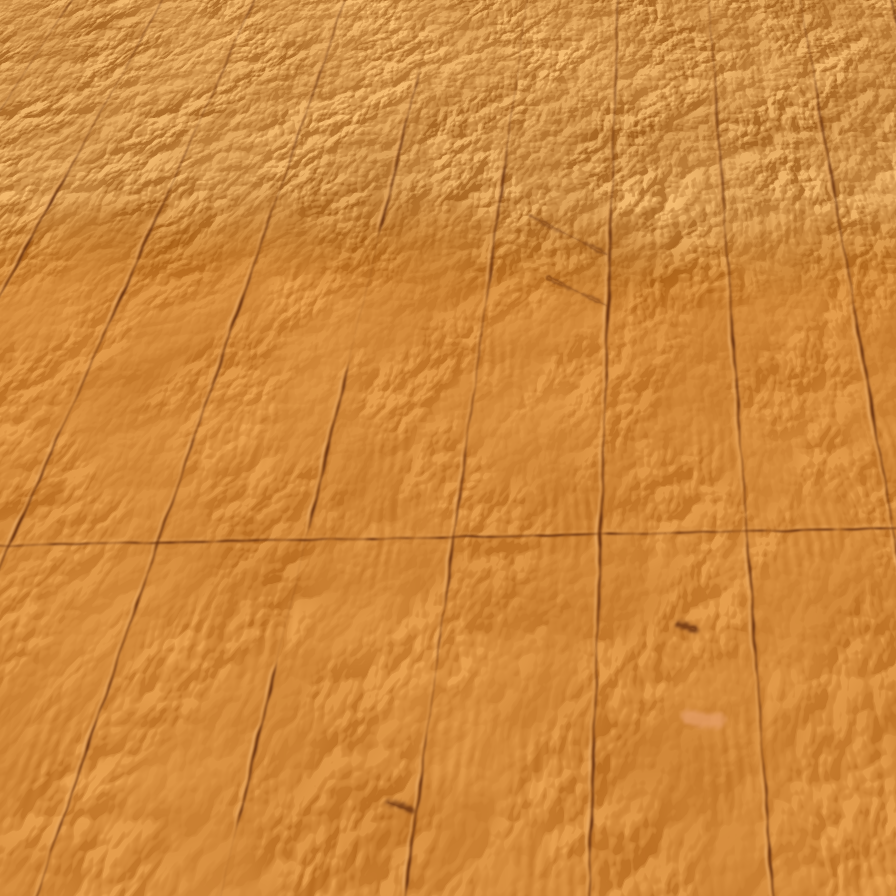
A WebGL 1 fragment shader for this texture:

```glsl
precision highp float;
uniform vec2 u_resolution;

const vec3 CLAY = vec3(0.825, 0.535, 0.225);
const vec3 DRY_CLAY = vec3(0.81, 0.57, 0.29);
const vec3 GROOVE = vec3(0.42, 0.20, 0.06);
const vec3 RIM = vec3(0.93, 0.68, 0.40);
const vec3 PALE_CHIP = vec3(0.91, 0.63, 0.42);

vec2 hash2(vec2 p) {
  vec2 q = vec2(dot(p, vec2(127.1, 311.7)), dot(p, vec2(269.5, 183.3)));
  return fract(sin(q) * 43758.545);
}

// Smooth cellular noise: rounded dabs without hard creases
float cellular(vec2 p) {
  vec2 cell = floor(p);
  vec2 local = p - cell;
  float sum = 0.0;
  for (int j = -1; j <= 1; j++) {
    for (int i = -1; i <= 1; i++) {
      vec2 o = vec2(float(i), float(j));
      vec2 d = o + hash2(cell + o) - local;
      sum += exp(-8.0 * dot(d, d));
    }
  }
  return -log(sum + 0.01) / 8.0;
}

// Layered sines, roughly -1 to 1
float waves(vec2 p) {
  return 0.5 * sin(p.x + 1.7 * sin(p.y * 0.8))
       + 0.3 * sin(p.y * 2.1 + 1.3 * sin(p.x * 1.6))
       + 0.2 * sin(p.x * 3.7 - p.y * 2.9);
}

float plasterHeight(vec2 p) {
  vec2 q = p + 0.03 * vec2(waves(p * 4.0), waves(p.yx * 5.0 + 3.0));
  return cellular(q * vec2(3.5, 4.0)) / 4.5
       + cellular(q * vec2(10.0, 8.0) + 7.0) / 9.0
       + cellular(q * vec2(22.0, 17.0) + 19.0) / 24.0;
}

float plasterSlope(vec2 p, vec2 toLight) {
  return (plasterHeight(p + toLight) - plasterHeight(p)) / length(toLight);
}

// Combed trowel ridges in random patches
float combMarks(vec2 p) {
  vec2 g = p * vec2(1.7, 1.5) + 0.2 * waves(p * 3.0);
  vec2 f = abs(fract(g) - 0.5);
  float chosen = step(0.7, hash2(floor(g) + 5.0).x);
  float patchMask = smoothstep(0.48, 0.2, f.x) * smoothstep(0.48, 0.15, f.y);
  return chosen * patchMask * sin(p.x * 80.0 + 2.0 * waves(p * 4.0));
}

float stroke(float d, float width) {
  return exp(-d * d / (width * width));
}

float segment(vec2 p, vec2 a, vec2 b) {
  vec2 ab = b - a;
  return length(p - a - ab * clamp(dot(p - a, ab) / dot(ab, ab), 0.0, 1.0));
}

// How clearly a joint shows along its length; the middle joints are broken
float jointWear(float index, float depth) {
  float phase = 6.28 * hash2(vec2(index, 3.0)).x;
  float sound = 0.74 + 0.26 * sin(depth * 23.0 + phase);
  float shift = 0.5 + 0.08 * (index + 2.0);
  float broken = smoothstep(-0.3, 0.2, cos(19.0 * (depth - shift)));
  float fragile = exp(-0.9 * (index + 1.8) * (index + 1.8));
  float crumbled = 0.8 + 0.35 * waves(vec2(depth * 75.0, phase * 3.0));
  float upperFade = 0.5 + 0.5 * smoothstep(0.05, 0.25, depth);
  return clamp(mix(sound, 0.08 + 0.92 * broken, fragile) * crumbled * upperFade, 0.0, 1.0);
}

// Dark cut with a sunlit rim on its left side
vec3 carve(vec3 color, float d, float width, float strength, float rim) {
  color = mix(color, RIM, rim * strength * stroke(d + 1.8 * width, width));
  return mix(color, GROOVE, 0.9 * strength * stroke(d, width));
}

void main() {
  vec2 uv = gl_FragCoord.xy / u_resolution;
  float depth = 1.0 - uv.y;

  // Perspective: joints fan out toward the lower edge
  float spacing = 0.1016 + 0.104 * depth;
  float column = (uv.x - 0.69 + 0.0326 * depth) / spacing;
  vec2 ground = vec2(column, 1.58 / spacing);

  // Dry upper band over warm clay
  float edge = uv.y - 0.74 + 0.03 * uv.x + 0.02 * waves(uv * vec2(9.0, 14.0));
  float dry = smoothstep(-0.05, 0.07, edge);

  // Lit relief: patchy, with smooth areas between sharper marks
  float slope = plasterSlope(ground, vec2(-0.014, 0.014));
  float rough = 0.4 + 0.7 * smoothstep(-0.4, 0.5, waves(ground * vec2(4.3, 3.1)));
  float marks = clamp(slope * (0.35 + 1.7 * abs(slope)), -1.0, 1.0);
  float shade = marks * mix(0.062 * rough, 0.125 * (0.4 + 0.6 * rough), dry);

  // Long stains, blotches and combing
  float stains = waves(uv * vec2(5.0, 22.0) + 1.0);
  float blotches = waves(ground * vec2(3.1, 2.3) + 4.0);
  shade += stains * mix(0.019, 0.033, dry) + blotches * 0.021;
  shade += combMarks(ground) * 0.024;
  vec3 color = mix(CLAY, DRY_CLAY, dry) + shade * vec3(0.95, 1.05, 0.95);
  color -= 0.035 * stroke(edge + 0.01, 0.04);

  // Fanned joints
  float index = floor(column + 0.5);
  float wobble = 0.0013 * waves(vec2(depth * 55.0, index * 4.0));
  float joint = (column - index) * spacing + wobble;
  float wear = jointWear(index, depth);
  color = carve(color, joint, 0.0014 + 0.0009 * wear, wear, 0.7);

  // Cross joint
  float cross = uv.y - 0.391 - 0.019 * uv.x + 0.001 * waves(uv.xx * 45.0);
  float crossWear = 0.55 + 0.35 * waves(uv.xx * 90.0 + 2.0);
  color = carve(color, -cross, 0.0018, crossWear, 0.25);

  // Scratches, dark nicks and a pale chip
  float ragged = 0.002 * waves(uv * 160.0);
  float scratch = min(segment(uv, vec2(0.592, 0.759), vec2(0.677, 0.716)),
                      segment(uv, vec2(0.612, 0.690), vec2(0.677, 0.659)));
  color = mix(color, GROOVE, 0.4 * stroke(scratch + ragged, 0.0023));
  float nick = min(segment(uv, vec2(0.757, 0.303), vec2(0.775, 0.298)),
                   segment(uv, vec2(0.434, 0.104), vec2(0.458, 0.096)));
  color = mix(color, GROOVE, 0.8 * stroke(nick + ragged, 0.004));
  float chip = segment(uv, vec2(0.769, 0.199), vec2(0.801, 0.195));
  color = mix(color, PALE_CHIP, 0.7 * smoothstep(0.013, 0.003, chip + ragged));

  gl_FragColor = vec4(clamp(color, 0.0, 1.0), 1.0);
}
```
